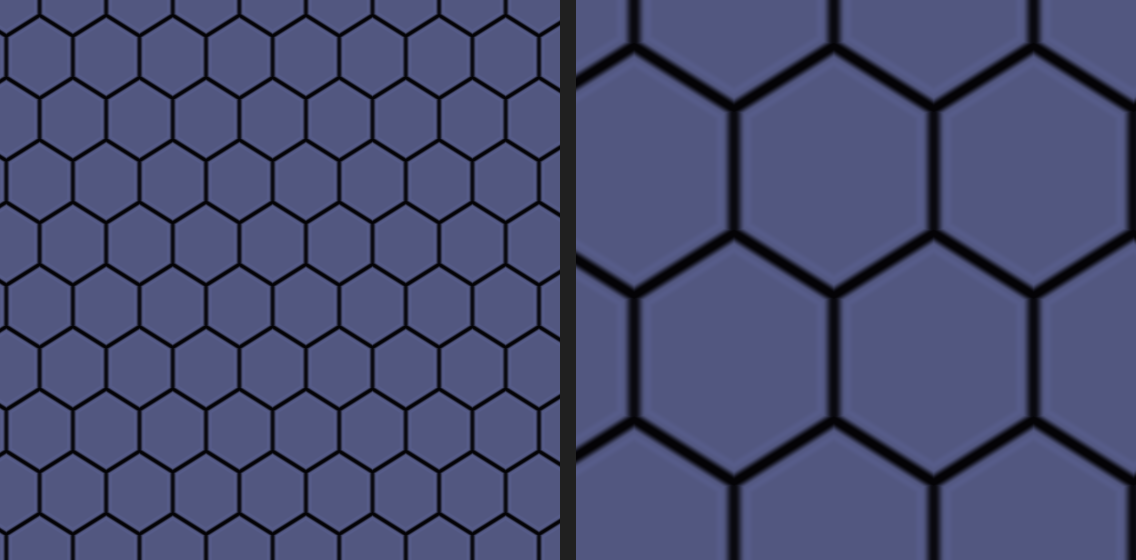
Left, the full canvas; right, a detail of the centre.
Write a WebGL 2 fragment shader that draws this pattern.

```glsl
#version 300 es
precision highp float;
// Slate-blue honeycomb of slightly tall, pointy-topped hexagons with soft dark seams.
// Two staggered rectangular lattices each hold one hexagon per tile; the cell around
// a point is the one whose walls lie farthest on the inside.
uniform vec2 u_resolution;
out vec4 fragColor;

const vec3 FILL_COLOR = vec3(0.320, 0.340, 0.500);
const vec3 SEAM_COLOR = vec3(0.015, 0.012, 0.025);
const vec3 RIM_TINT = vec3(0.018, 0.020, 0.038);

const vec2 CELL_PITCH = vec2(0.1189, 0.1112);   // column and row spacing
const vec2 LATTICE_ORIGIN = vec2(0.0707, 0.0090);
const float HALF_HEIGHT = 0.0742;               // centre to top corner
const float SEAM_HALF_WIDTH = 0.0036;
const float SLANT_SOFTNESS = 0.0024;
const float UPRIGHT_SOFTNESS = 0.0031;
const float UPRIGHT_STRENGTH = 0.93;
const float RIM_OFFSET = 0.0085;
const float RIM_WIDTH = 0.0022;

// Offset from the centre of the nearest tile of a rectangular lattice.
vec2 tileOffset(vec2 point, vec2 tileSize) {
    return (fract(point / tileSize + 0.5) - 0.5) * tileSize;
}

// Inside distances to the upright (x) and slanted (y) walls of a hexagon.
vec2 wallDistances(vec2 offset, vec2 pitch, float halfHeight) {
    vec2 q = abs(offset);
    float halfWidth = 0.5 * pitch.x;
    float slantRise = 2.0 * halfHeight - pitch.y;
    vec2 slantNormal = normalize(vec2(slantRise, halfWidth));
    return vec2(halfWidth - q.x, slantNormal.y * halfHeight - dot(slantNormal, q));
}

// Wall distances of the hexagon that contains the point.
vec2 honeycomb(vec2 point, vec2 pitch, float halfHeight) {
    vec2 tileSize = vec2(pitch.x, 2.0 * pitch.y);
    vec2 evenRow = wallDistances(tileOffset(point, tileSize), pitch, halfHeight);
    vec2 oddRow = wallDistances(tileOffset(point - 0.5 * tileSize, tileSize), pitch, halfHeight);
    return min(evenRow.x, evenRow.y) > min(oddRow.x, oddRow.y) ? evenRow : oddRow;
}

// Soft seam coverage, never sharper than about one pixel.
float seam(float wallDistance, float halfWidth, float softness, float pixel) {
    float blur = max(softness, 0.6 * pixel);
    return 1.0 - smoothstep(halfWidth - blur, halfWidth + blur, wallDistance);
}

// Faint glow following the inside of a wall.
float rimGlow(float wallDistance, float offset, float width) {
    float t = (wallDistance - offset) / width;
    return exp(-t * t);
}

void main() {
    float canvasSize = min(u_resolution.x, u_resolution.y);
    vec2 point = gl_FragCoord.xy / canvasSize;
    float pixel = 1.0 / canvasSize;

    vec2 walls = honeycomb(point - LATTICE_ORIGIN, CELL_PITCH, HALF_HEIGHT);

    // Upright seams are a little softer and paler than slanted ones.
    float upright = UPRIGHT_STRENGTH * seam(walls.x, SEAM_HALF_WIDTH, UPRIGHT_SOFTNESS, pixel);
    float slanted = seam(walls.y, SEAM_HALF_WIDTH, SLANT_SOFTNESS, pixel);

    // Cell face with a slight light rim, then the seams on top.
    float rim = rimGlow(min(walls.x, walls.y), RIM_OFFSET, RIM_WIDTH);
    vec3 color = FILL_COLOR + RIM_TINT * rim;
    color = mix(color, SEAM_COLOR, max(upright, slanted));

    fragColor = vec4(color, 1.0);
}
```
